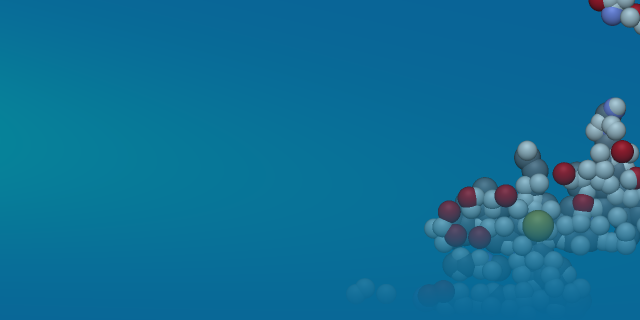
A Shadertoy shader for this background:

```glsl
// Space-filling molecule fading into a blue and teal gradient.

#define CELL 0.048
#define HYDROGEN_R 0.032
#define CARBON_R 0.042
#define OXYGEN_R 0.036
#define SULFUR_R 0.050
#define FADE_LOW -0.04
#define FADE_HIGH 0.60
#define OPACITY 0.92

const vec3 DEEP = vec3(0.035, 0.39, 0.592);
const vec3 TEAL = vec3(0.025, 0.512, 0.60);
const vec3 HYDROGEN = vec3(0.62, 0.72, 0.76);
const vec3 CARBON = vec3(0.32, 0.41, 0.47);
const vec3 NITROGEN = vec3(0.40, 0.48, 0.80);
const vec3 OXYGEN = vec3(0.60, 0.07, 0.12);
const vec3 SULFUR = vec3(0.56, 0.56, 0.22);

float hash(vec2 p) {
    return fract(sin(dot(p, vec2(127.1, 311.7))) * 43758.5453);
}

float capsule(vec2 p, vec2 a, vec2 b, float r) {
    vec2 pa = p - a, ba = b - a;
    return length(pa - ba * clamp(dot(pa, ba) / dot(ba, ba), 0.0, 1.0)) - r;
}

// Region that may hold atom centres
float body(vec2 p) {
    // Left lobe, core and the small upper branch
    float d = capsule(p, vec2(1.41, 0.275), vec2(1.51, 0.36), 0.065);
    d = min(d, capsule(p, vec2(1.56, 0.30), vec2(1.83, 0.30), 0.075));
    d = min(d, capsule(p, vec2(1.66, 0.495), vec2(1.69, 0.37), 0.040));
    // Right branch and flank
    d = min(d, capsule(p, vec2(1.905, 0.64), vec2(1.88, 0.56), 0.040));
    d = min(d, capsule(p, vec2(1.89, 0.55), vec2(1.98, 0.42), 0.050));
    d = min(d, capsule(p, vec2(1.83, 0.45), vec2(1.86, 0.36), 0.050));
    d = min(d, capsule(p, vec2(1.90, 0.38), vec2(2.02, 0.36), 0.07));
    d = min(d, capsule(p, vec2(1.92, 0.25), vec2(1.97, 0.28), 0.045));
    // Faded lower parts
    d = min(d, capsule(p, vec2(1.44, 0.165), vec2(1.54, 0.165), 0.035));
    d = min(d, capsule(p, vec2(1.66, 0.20), vec2(1.76, 0.10), 0.07));
    d = min(d, capsule(p, vec2(1.34, 0.06), vec2(1.80, 0.05), 0.04));
    d = min(d, capsule(p, vec2(1.14, 0.075), vec2(1.20, 0.08), 0.028));
    // Fragment in the upper corner
    d = min(d, capsule(p, vec2(1.90, 0.97), vec2(1.96, 0.98), 0.032));
    return min(d, capsule(p, vec2(1.99, 0.94), vec2(2.0, 0.91), 0.022));
}

// Keeps the nearest lit sphere: rgb is colour, w is height
void atom(inout vec4 hit, vec2 offset, float z, float r, vec3 tint) {
    float h2 = r * r - dot(offset, offset);
    if (h2 <= 0.0) return;
    float h = sqrt(h2);
    if (z + h <= hit.w) return;
    vec3 n = vec3(offset, h) / r;
    float light = max(dot(n, normalize(vec3(-0.05, 0.45, 0.9))), 0.0);
    float rim = smoothstep(0.0, 0.6, n.z);
    vec3 lit = tint * (0.45 + 0.58 * light) * mix(0.72, 1.0, rim);
    hit = vec4(lit + 0.08 * pow(light, 20.0), z + h);
}

void atomRow(inout vec4 hit, vec2 p, vec2 start, vec2 gap, int count, float z, vec3 tint) {
    for (int i = 0; i < count; i++)
        atom(hit, p - start - gap * float(i), z, OXYGEN_R, tint);
}

vec4 molecule(vec2 p) {
    vec4 hit = vec4(0.0, 0.0, 0.0, -1.0);
    // Scattered atoms: carbons behind, hydrogens in front
    for (int k = 0; k < 18; k++) {
        float layer = float(k / 9);
        vec2 id = floor(p / CELL + 0.5 * layer) + vec2(k % 3, (k / 3) % 3) - 1.0;
        vec2 seed = id + 57.0 * layer;
        vec2 jitter = 0.15 + 0.7 * vec2(hash(seed), hash(seed + 19.3));
        vec2 centre = (id + jitter - 0.5 * layer) * CELL;
        if (body(centre) > mix(-0.018, 0.0, layer)) continue;
        float pick = hash(seed + 7.7);
        if (layer < 0.5)
            atom(hit, p - centre, 0.02 * pick, CARBON_R, pick < 0.12 ? NITROGEN : CARBON);
        else if (pick < 0.92)
            atom(hit, p - centre, 0.015 + 0.05 * pick, HYDROGEN_R, HYDROGEN);
    }
    // Oxygen ring and rows
    for (int i = 0; i < 4; i++) {
        float a = radians(90.0 + 70.0 * float(i));
        atom(hit, p - vec2(1.466, 0.315) - 0.066 * vec2(cos(a), sin(a)), 0.06, OXYGEN_R, OXYGEN);
    }
    atomRow(hit, p, vec2(1.581, 0.388), vec2(0.182, 0.069), 3, 0.09, OXYGEN);
    atomRow(hit, p, vec2(1.823, 0.362), vec2(0.164, 0.081), 2, 0.04, OXYGEN);
    atomRow(hit, p, vec2(1.341, 0.076), vec2(0.045, 0.013), 2, 0.06, OXYGEN);
    atomRow(hit, p, vec2(1.875, 1.0), vec2(0.112, -0.047), 2, 0.035, OXYGEN);
    // Nitrogens and the large sulfur
    atomRow(hit, p, vec2(1.836, 0.458), vec2(0.084, 0.202), 2, 0.03, NITROGEN);
    atomRow(hit, p, vec2(1.914, 0.955), vec2(0.0), 1, 0.04, NITROGEN);
    atom(hit, p - vec2(1.682, 0.294), 0.06, SULFUR_R, SULFUR);
    return vec4(hit.rgb, step(0.0, hit.w));
}

vec3 background(vec2 p) {
    float ridge = (p.y - 0.56 + 0.13 * p.x) / 0.38;
    return mix(DEEP, TEAL, exp(-ridge * ridge - 0.7 * p.x));
}

void mainImage(out vec4 fragColor, in vec2 fragCoord) {
    vec2 toCanvas = vec2(2.0, 1.0) / iResolution.xy;
    vec2 p = fragCoord * toCanvas;
    vec3 color = background(p);
    // Four samples per pixel smooth the sphere edges
    if (p.x > 1.05) {
        float fade = OPACITY * smoothstep(FADE_LOW, FADE_HIGH, p.y);
        vec3 blended = vec3(0.0);
        for (int s = 0; s < 4; s++) {
            vec2 shift = 0.5 * vec2(s % 2, s / 2) - 0.25;
            vec4 m = molecule(p + shift * toCanvas);
            blended += 0.25 * mix(color, m.rgb, m.a * fade);
        }
        color = blended;
    }
    fragColor = vec4(color, 1.0);
}
```
